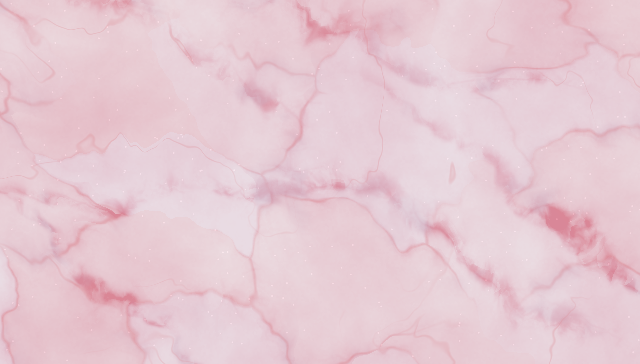
Give the GLSL for this texture, as a Shadertoy shader.

```glsl
#define WARP 0.085
#define STONE_SCALE vec2(2.3, 3.9)
#define CHIP_SCALE vec2(9.0, 14.0)
#define CRUMB_SCALE 36.0
#define GRAIN_SCALE 150.0
#define SEAM_REACH 0.56
#define PALE vec3(0.918, 0.860, 0.885)
#define ROSE vec3(0.892, 0.745, 0.792)
#define DEEP vec3(0.855, 0.560, 0.625)
#define LAVENDER vec3(0.800, 0.690, 0.765)
#define CORAL vec3(0.890, 0.630, 0.640)

// Main seams: centre x, centre y, slope, half width
const vec4 SEAMS[6] = vec4[6](
    vec4(0.45, 0.45, 0.02, 0.028), vec4(1.25, 0.29, -0.56, 0.042),
    vec4(1.12, 0.85, -0.25, 0.038), vec4(0.40, 0.93, -0.50, 0.032),
    vec4(1.45, 0.46, -0.75, 0.021), vec4(0.25, 0.25, -0.80, 0.012));

vec2 hash2(vec2 c) {
    vec3 h = fract(c.xyx * vec3(0.1031, 0.1030, 0.0973));
    h += dot(h, h.yzx + 33.33);
    return fract((h.xx + h.yz) * h.zy);
}

// Cellular noise: distance to border, cell value, distance to centre
vec3 cells(vec2 p) {
    vec2 home = floor(p), nearest = vec2(8.0), second = vec2(9.0), id = home;
    for (int y = -1; y <= 1; y++)
    for (int x = -1; x <= 1; x++) {
        vec2 c = home + vec2(x, y);
        vec2 r = c + hash2(c) - p;
        if (dot(r, r) < dot(nearest, nearest)) {
            second = nearest;
            nearest = r;
            id = c;
        } else if (dot(r, r) < dot(second, second)) {
            second = r;
        }
    }
    float border = dot(0.5 * (nearest + second), normalize(second - nearest));
    return vec3(border, hash2(id + 71.0).x, length(nearest));
}

// Layered, turned and bent sines, roughly -1 to 1
float cloud(vec2 p) {
    float sum = 0.0, amp = 0.6;
    for (int i = 0; i < 5; i++) {
        p = mat2(0.8, 0.6, -0.6, 0.8) * p;
        p += 0.6 * sin(0.7 * p.yx + vec2(1.3, 4.1));
        sum += amp * sin(p.x) * sin(p.y + 0.9);
        amp *= 0.56;
        p *= 1.8;
    }
    return sum;
}

// Strongest seam at a point, crisper on its lower side
float seams(vec2 p) {
    float strength = 0.0;
    for (int i = 0; i < 6; i++) {
        vec4 s = SEAMS[i];
        float along = p.x - s.x;
        float wave = 0.022 * sin(9.0 * along + float(i) * 2.1);
        float across = (p.y - s.y - s.z * along - wave) / sqrt(1.0 + s.z * s.z);
        float taper = 1.0 - smoothstep(0.3, SEAM_REACH, abs(along));
        float d = across / s.w * (across < 0.0 ? 1.7 : 0.9);
        strength = max(strength, taper * exp(-d * d));
    }
    return strength;
}

void mainImage(out vec4 fragColor, in vec2 fragCoord) {
    vec2 p = fragCoord / iResolution.y;
    vec2 w = p + WARP * vec2(cloud(p * 7.0), cloud(p * 7.0 + 20.0));
    vec2 q = vec2(dot(w, vec2(0.88, -0.47)), dot(w, vec2(0.47, 0.88)));

    // Structure at each size
    vec3 stone = cells(q * STONE_SCALE + 3.0);
    vec3 chip = cells(q * CHIP_SCALE + 5.0);
    vec3 crumb = cells(w * CRUMB_SCALE);
    vec3 grain = cells(p * GRAIN_SCALE);
    float broad = cloud(p * 6.0);
    float fine = cloud(p * 30.0 + 3.0);
    float presence = smoothstep(-0.35, 0.45, cloud(p * 5.0 + 9.0));

    // Veins
    float seam = seams(w) * (0.45 + 0.55 * presence);
    float rim = exp(-12.0 * max(stone.x, 0.0)) * presence;
    float line = (1.0 - smoothstep(0.0, 0.03, stone.x)) * presence;
    float zone = clamp(seam + 0.7 * rim, 0.0, 1.0);
    float crack = (1.0 - smoothstep(0.0, 0.13, chip.x)) * zone;
    float hair = (1.0 - smoothstep(0.0, 0.022, abs(cloud(w * 4.0 + 40.0)))) * (1.0 - presence);
    float mottle = smoothstep(-0.35, 0.5, fine + 0.4 * (crumb.y - 0.5) + 0.3 * (chip.y - 0.5));

    // Depth of pink
    float depth = 0.09 + 0.11 * stone.y + 0.17 * broad + 0.05 * fine;
    depth += 0.20 * rim + 0.20 * line + 0.17 * crack + 0.13 * hair;
    depth += seam * (0.14 + 0.58 * mottle);
    depth += 0.05 * (grain.y - 0.5) * (0.6 + zone);
    depth = clamp(depth, 0.0, 1.1);

    vec3 color = mix(PALE, ROSE, min(depth / 0.4, 1.0));
    color = mix(color, DEEP, max(depth - 0.4, 0.0) / 0.6);

    // Warm stones, grey lavender patches and coral threads
    color += vec3(0.010, -0.002, -0.016) * (stone.y - 0.35);
    color = mix(color, LAVENDER, 0.45 * zone * smoothstep(0.05, 0.5, cloud(p * 13.0 + 31.0)));
    color = mix(color, CORAL, 0.25 * max(hair, line * (1.0 - seam)));

    // Milky clots and tiny bright specks
    float clot = smoothstep(0.1, 0.35, chip.x) * step(0.72, chip.y);
    color = mix(color, PALE, 0.5 * clot * zone);
    float speck = step(0.993, grain.y) * (1.0 - smoothstep(0.2, 0.5, grain.z));
    color += 0.06 * speck;

    fragColor = vec4(clamp(color, 0.0, 1.0), 1.0);
}
```
